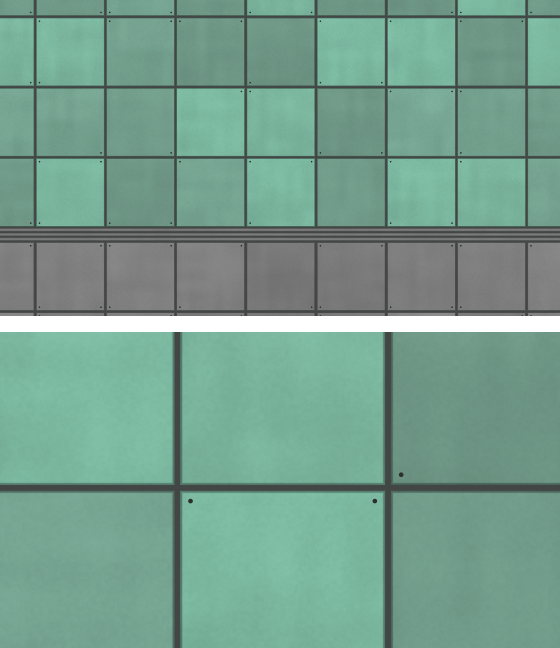
Top, the full canvas; bottom, a detail of the centre.
Write a WebGL 2 fragment shader that draws this texture.

```glsl
#version 300 es
precision highp float;
// Wall of square green panels above a ribbed strip and a row of grey panels.
// One panel is one unit, eight across and four and a half down; a hash per
// cell varies tint and rivets, and stretched value noise adds faint wear.

uniform vec2 u_resolution;
out vec4 fragColor;

float hash(vec2 p) {
    vec3 q = fract(p.xyx * vec3(0.1031, 0.1030, 0.0973));
    q += dot(q, q.yzx + 33.33);
    return fract((q.x + q.y) * q.z);
}

float noise(vec2 p) {
    vec2 i = floor(p), f = fract(p);
    f = f * f * (3.0 - 2.0 * f);
    return mix(mix(hash(i), hash(i + vec2(1, 0)), f.x),
               mix(hash(i + vec2(0, 1)), hash(i + vec2(1, 1)), f.x), f.y);
}

// Distance to the nearest whole number
float toGrid(float x) {
    return abs(fract(x + 0.5) - 0.5);
}

// Soft streaks along both axes, blotches and a fine grain, centred on zero
float wear(vec2 p, vec2 cell) {
    vec2 s = p + 17.0 * cell;
    float streaks = noise(s * vec2(8.0, 1.6)) + noise(s * vec2(1.8, 7.0) + 40.0) - 1.0;
    float blotch = noise(s * 3.5 + 80.0) - 0.5;
    float grain = noise(p * 48.0 + 200.0) + noise(p * 95.0 + 500.0) - 1.0;
    return 0.045 * streaks + 0.03 * blotch + 0.022 * grain;
}

vec3 panelColor(vec2 cell, bool green) {
    float tone = hash(cell + 51.0);
    if (!green) return vec3(mix(0.455, 0.525, tone));
    vec3 dull = mix(vec3(0.43, 0.585, 0.52), vec3(0.47, 0.66, 0.585), tone);
    vec3 fresh = mix(vec3(0.475, 0.70, 0.61), vec3(0.49, 0.735, 0.64), tone);
    return hash(cell + 23.0) < 0.4 ? fresh : dull;
}

void main() {
    float pixel = 4.5 / u_resolution.y;
    vec2 p = gl_FragCoord.xy * pixel;
    const float stripLow = 1.0625, stripHigh = 1.26;
    bool green = p.y > stripHigh;
    bool strip = p.y > stripLow && !green;

    // Panel cells, shifted so that both walls start at the strip
    vec2 grid = p - vec2(0.5, green ? stripHigh : stripLow);
    vec2 cell = floor(grid) + 30.0;
    vec2 local = fract(grid);

    vec3 color = strip ? vec3(0.475) : panelColor(cell, green);
    color *= 1.0 + wear(p, strip ? vec2(0) : cell) + (strip ? 0.0 : 0.04 * (local.y - 0.5));

    // Rivets near some of the corners
    vec2 corner = step(0.5, local);
    float rivet = length(local - mix(vec2(0.0625), vec2(0.9375), corner)) - 0.011;
    if (!strip && hash(cell * 2.0 + corner + 7.0) < 0.5)
        color = mix(color, vec3(0.17, 0.19, 0.18), 1.0 - smoothstep(-0.6 * pixel, 0.6 * pixel, rivet));

    // Joints: a shaded rim around a dark core; the strip has ribs instead
    float pitch = (stripHigh - stripLow) / 3.0;
    float joint = strip ? toGrid((p.y - stripLow) / pitch) * pitch
                        : min(toGrid(grid.x), toGrid(grid.y));
    float rim = 1.0 - smoothstep(0.018, 0.028, joint);
    color *= 1.0 - (strip ? 0.12 : 0.33) * rim;
    float core = 1.0 - smoothstep(-0.6 * pixel, 0.6 * pixel, joint - 0.0135);
    color = mix(color, vec3(0.26, 0.275, 0.27), core);

    fragColor = vec4(color, 1.0);
}
```
